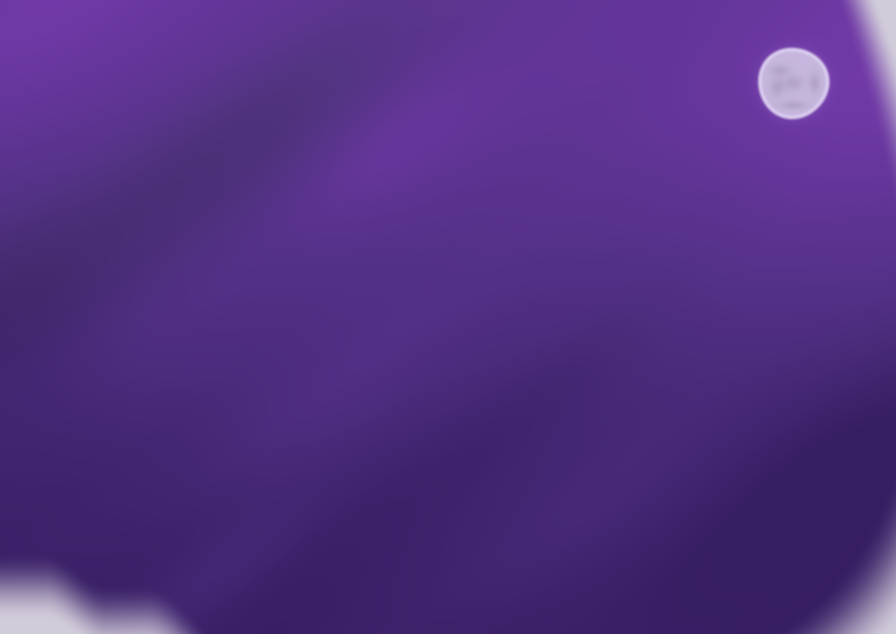
Write a Shadertoy shader that draws this background.

```glsl
// Violet dusk sky with a small pale moon and misty lower corners.
// A vertical tone ramp is shaped by tilted Gaussian cloud patches and fine
// layered sines, then coloured through a three-stop palette.

#define ASPECT 1.414
#define CLOUD_TILT 0.62
#define STREAK_AMOUNT 0.010
#define MOON_CENTER vec2(1.252, 0.869)
#define MOON_RADIUS 0.0565
#define DEEP_VIOLET vec3(0.212, 0.117, 0.385)
#define MID_VIOLET vec3(0.322, 0.188, 0.525)
#define BRIGHT_VIOLET vec3(0.440, 0.225, 0.655)
#define MOON_COLOR vec3(0.775, 0.715, 0.865)
#define MIST_COLOR vec3(0.820, 0.800, 0.855)

// Each patch: centre xy, then reach along and across the tilt
const vec4 PATCHES[11] = vec4[11](
    vec4(0.12, 1.02, 0.30, 0.13), vec4(0.37, 0.78, 0.42, 0.11),
    vec4(0.00, 0.53, 0.18, 0.16), vec4(0.61, 0.76, 0.17, 0.08),
    vec4(1.42, 0.87, 0.36, 0.22), vec4(0.85, 0.37, 0.28, 0.06),
    vec4(0.52, 0.36, 0.26, 0.09), vec4(0.25, 0.46, 0.20, 0.10),
    vec4(0.90, 0.17, 0.28, 0.10), vec4(1.37, 0.29, 0.30, 0.12),
    vec4(0.34, 0.09, 0.18, 0.05));
const float PATCH_TONES[11] = float[11](
    0.22, -0.28, -0.15, 0.16, 0.26, -0.09, 0.17, 0.09, 0.17, -0.22, 0.17);

// Each crater: centre xy and reach, in moon radii
const vec4 CRATERS[5] = vec4[5](
    vec4(0.0, 0.0, 0.26, 0.20), vec4(-0.45, -0.12, 0.20, 0.26),
    vec4(0.60, 0.0, 0.15, 0.28), vec4(0.0, -0.62, 0.36, 0.12),
    vec4(-0.38, 0.36, 0.26, 0.15));

mat2 rotation(float angle) {
    float c = cos(angle), s = sin(angle);
    return mat2(c, -s, s, c);
}

float softBlob(vec2 offset, vec2 reach) {
    vec2 q = offset / reach;
    return exp(-dot(q, q));
}

float brushStreaks(vec2 q) {
    float sum = 0.0, weight = 1.0;
    for (int i = 0; i < 4; i++) {
        float frequency = 17.0 * pow(1.7, float(i));
        sum += weight * sin(q.y * frequency + 1.5 * sin(q.x * 5.0 + float(i) * 2.1));
        weight *= 0.6;
    }
    return sum;
}

vec3 skyColor(vec2 p) {
    mat2 tilt = rotation(CLOUD_TILT);
    float tone = 0.05 + 0.72 * smoothstep(0.0, 1.0, p.y);
    float dullness = 0.0;
    for (int i = 0; i < 11; i++) {
        float change = PATCH_TONES[i] * softBlob(tilt * (p - PATCHES[i].xy), PATCHES[i].zw);
        tone += change;
        dullness += max(-change, 0.0);
    }
    tone = clamp(tone + STREAK_AMOUNT * brushStreaks(tilt * p), 0.0, 1.0);
    vec3 color = mix(DEEP_VIOLET, MID_VIOLET, min(tone * 2.0, 1.0));
    color = mix(color, BRIGHT_VIOLET, max(tone * 2.0 - 1.0, 0.0));
    return color + dullness * smoothstep(0.3, 0.6, p.y) * vec3(0.0, 0.06, -0.07);
}

// Coverage of the mist in the two lower corners
float cornerMist(vec2 p) {
    float height = 0.075 - 0.05 * smoothstep(0.07, 0.17, p.x)
                 - 0.10 * smoothstep(0.23, 0.38, p.x);
    float left = 1.0 - smoothstep(height - 0.055, height + 0.055, p.y);
    vec2 q = p - vec2(1.365, 0.055);
    float along = dot(q, vec2(0.64, 0.77));
    float right = smoothstep(-0.055, 0.07, dot(q, vec2(0.77, -0.64)) + 1.2 * along * along);
    return max(left, right * step(1.0, p.x));
}

vec3 addMoon(vec3 color, vec2 p, float pixel) {
    vec2 q = (p - MOON_CENTER) / MOON_RADIUS;
    float wobble = 0.018 * sin(3.0 * atan(q.y, q.x) + 0.8);
    float edge = length(q) - 1.0 - wobble;
    float shade = 0.0;
    for (int i = 0; i < 5; i++)
        shade += softBlob(q - CRATERS[i].xy, CRATERS[i].zw);
    vec3 surface = MOON_COLOR - 0.075 * min(shade, 1.0);
    surface += 0.07 * exp(-pow((edge + 0.07) / 0.05, 2.0));
    float blur = 0.035 + pixel / MOON_RADIUS;
    color += 0.05 * exp(-max(edge, 0.0) * 9.0);
    return mix(color, surface, 1.0 - smoothstep(-blur, blur, edge));
}

void mainImage(out vec4 fragColor, in vec2 fragCoord) {
    vec2 p = fragCoord / iResolution.xy * vec2(ASPECT, 1.0);
    vec3 color = skyColor(p);
    color = mix(color, MIST_COLOR, cornerMist(p));
    color = addMoon(color, p, 0.7 / iResolution.y);
    fragColor = vec4(clamp(color, 0.0, 1.0), 1.0);
}
```
